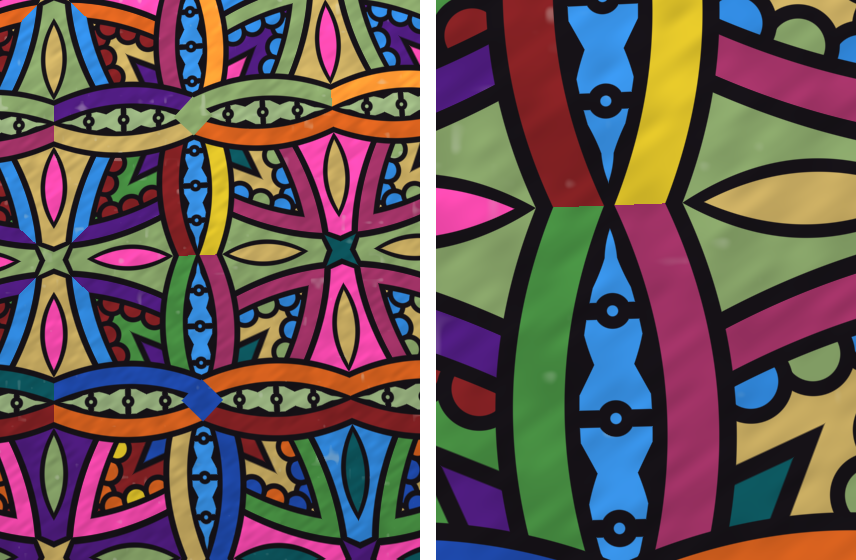
Left: the whole. Right: its middle third, enlarged.
Give the GLSL for this pattern, as a WebGL 2 fragment shader.

```glsl
#version 300 es
precision highp float;
// Felt-pen mosaic: cells with four bells, eyes, chevrons and studded corners,
// divided by twin ribbons that cross into beaded lenses. Each cell is folded
// into one quadrant and painted in layers of signed distances over black ink.

uniform vec2 u_resolution;
out vec4 fragColor;

const vec3 INK = vec3(0.085, 0.07, 0.09);
// pink, sage, gold, plum, maroon, sky, cobalt, purple, orange, amber, teal, leaf, yellow
const vec3 PENS[13] = vec3[](
  vec3(0.98, 0.29, 0.69), vec3(0.53, 0.64, 0.41), vec3(0.78, 0.67, 0.38),
  vec3(0.63, 0.20, 0.40), vec3(0.52, 0.13, 0.14), vec3(0.19, 0.53, 0.86),
  vec3(0.12, 0.29, 0.68), vec3(0.31, 0.11, 0.50), vec3(0.84, 0.38, 0.12),
  vec3(1.00, 0.60, 0.20), vec3(0.05, 0.34, 0.37), vec3(0.28, 0.56, 0.26),
  vec3(0.86, 0.75, 0.16));

// Pen per cell, two columns by three rows from the top
const int BELL_V[6] = int[](1, 2, 2, 0, 7, 5);
const int BELL_H[6] = int[](0, 5, 1, 1, 7, 0);
const int HUB[6]    = int[](2, 1, 1, 10, 2, 7);
const int EYE[6]    = int[](2, 0, 0, 2, 1, 10);
const int ARM_V[6]  = int[](5, 1, 5, 3, 0, 11);
const int ARM_H[6]  = int[](8, 1, 7, 3, 0, 11);
const int STUD_A[6] = int[](4, 5, 4, 5, 8, 6);
const int STUD_B[6] = int[](4, 5, 4, 1, 12, 8);
const int STAR[6]   = int[](2, 7, 11, 2, 4, 2);
const int SPIKE[6]  = int[](7, 0, 7, 10, 6, 4);
// Pen per ribbon segment
const int RIBBON_TOP[8]    = int[](1, 7, 1, 9, 10, 6, 8, 8);
const int RIBBON_BOTTOM[8] = int[](3, 2, 8, 8, 4, 8, 4, 4);
const int RIBBON_LEFT[4]   = int[](3, 4, 11, 2);
const int RIBBON_RIGHT[4]  = int[](9, 12, 3, 6);

float hash(vec2 p) {
  vec3 q = fract(p.xyx * vec3(0.1031, 0.1030, 0.0973));
  q += dot(q, q.yzx + 33.33);
  return fract((q.x + q.y) * q.z);
}

float noise(vec2 p) {
  vec2 i = floor(p), f = fract(p);
  f = f * f * (3.0 - 2.0 * f);
  return mix(mix(hash(i), hash(i + vec2(1, 0)), f.x),
             mix(hash(i + vec2(0, 1)), hash(i + vec2(1, 1)), f.x), f.y);
}

vec3 over(vec3 base, vec3 paint, float d, float aa) {
  return mix(base, paint, 1.0 - smoothstep(-aa, aa, d));
}

float bellWidth(float t) { return 0.075 + 0.33 * t * t; }

float eye(vec2 a, float width, float reach) {
  float t = (a.y - 0.53) / reach;
  return a.x - width * (1.0 - t * t);
}

// Two ribbons around a beaded lens; s runs across, t from 0 to 1 along
vec3 ribbon(vec3 c, float s, float t, vec3 first, vec3 second, vec3 bead, float aa) {
  float bulge = 4.0 * t * (1.0 - t), w = abs(s);
  float inner = 0.105 * bulge, outer = 0.13 + 0.105 * bulge;
  c = over(c, INK, w - outer - 0.04, aa);
  c = over(c, mix(first, second, smoothstep(-aa, aa, s)), w - outer, aa);
  c = over(c, INK, w - inner - 0.012, aa);
  float x = abs(fract(t * 4.0) - 0.5) * 0.25;
  float joint = length(vec2(0.125 - x, s));
  float waist = (inner - 0.022) * (0.6 + 0.4 * min(1.0, x / 0.07));
  c = over(c, bead, max(max(w - waist, x - 0.105), 0.042 - joint), aa);
  return over(c, bead, max(joint - 0.013, 0.05 - inner), aa);
}

vec3 cell(vec2 a, int k, float aa) {
  float dv = a.x - bellWidth(a.y), dh = a.y - bellWidth(a.x), d = min(dv, dh);
  // Corner star and spike
  float s = 0.5 * (a.x + a.y), n = 0.5 * abs(a.x - a.y);
  float star = s - 0.73 + 1.2 * abs(n - 0.09);
  vec3 c = over(INK, PENS[STAR[k]], max(star, 0.185 - d), aa);
  float spike = n - 0.4 * (s - 0.6);
  c = over(c, INK, spike - 0.03, aa);
  c = over(c, PENS[SPIKE[k]], spike, aa);
  // Studs along both arms
  for (int i = 0; i < 6; i++) {
    float t = 0.40 + 0.145 * float(i / 2);
    vec2 q = (i % 2 == 0) ? a : a.yx;
    float r = length(q - vec2(bellWidth(t) + 0.19, t));
    vec3 pen = PENS[(i * 2 + i / 2) % 3 == 1 ? STUD_B[k] : STUD_A[k]];
    c = over(c, INK, r - 0.098, aa);
    c = over(c, pen, r - 0.064, aa);
  }
  // Chevron, bells, eyes and hub
  c = over(c, INK, d - 0.185, aa);
  c = over(c, PENS[dv < dh ? ARM_V[k] : ARM_H[k]], abs(d - 0.095) - 0.052, aa);
  c = over(c, INK, d - 0.043, aa);
  c = over(c, PENS[BELL_V[k]], max(dv, 0.10 + 0.4 * a.x - a.y), aa);
  c = over(c, PENS[BELL_H[k]], max(dh, 0.10 + 0.4 * a.y - a.x), aa);
  c = over(c, INK, min(eye(a, 0.094, 0.30), eye(a.yx, 0.094, 0.30)), aa);
  c = over(c, PENS[EYE[k]], min(eye(a, 0.062, 0.25), eye(a.yx, 0.062, 0.25)), aa);
  return over(c, PENS[HUB[k]], max(a.x, a.y) - 0.06 - 0.45 * min(a.x, a.y), aa);
}

void main() {
  // Canvas is 3 by 4 units, y down, with a gentle camera skew
  vec2 g = gl_FragCoord.xy / u_resolution * vec2(3.0, 4.0);
  g.y = 4.0 - g.y;
  float aa = 3.6 / u_resolution.y;
  float y = g.y - 1.823;
  y -= (g.x - 1.396) * (0.019 * y - 0.036);
  vec2 p = vec2((g.x - 0.385) / (0.969 + 0.032 * g.y), y / (0.995 + 0.04 * max(y, 0.0)));

  ivec2 id = clamp(ivec2(floor((p + 1.0) * 0.5)) + ivec2(0, 1), ivec2(0), ivec2(1, 2));
  vec2 a = abs(mod(p + 1.0, 2.0) - 1.0);
  vec3 c = cell(a, id.y * 2 + id.x, aa);

  // Ribbons and their crossings
  vec2 across = mod(p, 2.0) - 1.0;
  ivec2 seg = clamp(ivec2(floor(p)) + ivec2(1, 2), ivec2(0), ivec2(3));
  int line = seg.y / 2, h = line * 4 + seg.x;
  c = ribbon(c, across.x, fract(p.y), PENS[RIBBON_LEFT[seg.y]],
             PENS[RIBBON_RIGHT[seg.y]], vec3(0.22, 0.57, 0.90), aa);
  c = ribbon(c, across.y, fract(p.x), PENS[RIBBON_TOP[h]],
             PENS[RIBBON_BOTTOM[h]], vec3(0.60, 0.70, 0.50), aa);
  c = over(c, PENS[line == 0 ? 1 : 6], abs(across.x) + abs(across.y) - 0.14, aa);

  // Uneven pen strokes, pale paper flecks and falling light
  float stroke = noise(mat2(0.8, 0.6, -0.6, 0.8) * g * vec2(9.0, 30.0));
  float fleck = smoothstep(0.76, 0.95, noise(g * 22.0) * 0.6 + noise(g * 7.0 + 5.0) * 0.4);
  float pigment = smoothstep(0.12, 0.5, max(c.r, max(c.g, c.b)));
  c *= 1.0 + 0.16 * (stroke - 0.5);
  c = mix(c, vec3(0.85, 0.86, 0.82), 0.35 * fleck * pigment);
  c *= 1.05 - 0.035 * g.y;
  fragColor = vec4(c, 1.0);
}
```
